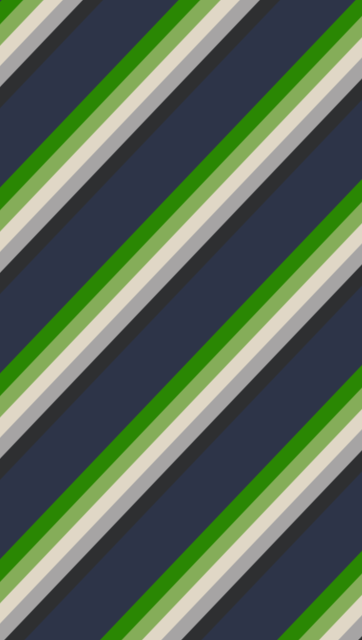
Write a WebGL 1 fragment shader that draws this pattern.

```glsl
precision highp float;
// Diagonal stripes rising to the right: green, light green, cream, grey and
// charcoal bands on navy. One slanted coordinate is wrapped into repeats, and
// each band is painted over the last from its leading edge onward.

uniform vec2 u_resolution;

const float SLOPE = 1.05;     // rise over run of the stripes
const float PERIOD = 0.2904;  // vertical repeat, in canvas heights
const float START = 0.293;    // first green edge below the top left corner
const float LEAD = 0.2;       // navy kept ahead of green, so the wrap is hidden

const vec3 NAVY = vec3(0.176, 0.204, 0.282);
const vec3 GREEN = vec3(0.165, 0.530, 0.010);
const vec3 LIGHT_GREEN = vec3(0.520, 0.680, 0.350);
const vec3 CREAM = vec3(0.880, 0.845, 0.775);
const vec3 GREY = vec3(0.650, 0.645, 0.645);
const vec3 CHARCOAL = vec3(0.180, 0.184, 0.192);

// Position across the stripes, in repeats, growing down and to the right.
float stripeCoord(vec2 p, float slope, float period, float start) {
  return (1.0 - p.y + slope * p.x - start) / period;
}

// Wraps into one repeat that begins slightly before zero.
float wrapRepeat(float s, float lead) {
  return fract(s + lead) - lead;
}

// Switches to a new band colour past its leading edge.
vec3 paintFrom(vec3 under, vec3 band, float t, float edge, float soft) {
  return mix(under, band, smoothstep(edge - soft, edge + soft, t));
}

void main() {
  vec2 p = gl_FragCoord.xy / u_resolution.y;
  float t = wrapRepeat(stripeCoord(p, SLOPE, PERIOD, START), LEAD);

  // Edge half-width: about one pixel, measured across the stripes.
  float soft = length(vec2(SLOPE, 1.0)) / (PERIOD * u_resolution.y);

  vec3 color = NAVY;
  color = paintFrom(color, GREEN, t, 0.0, soft);
  color = paintFrom(color, LIGHT_GREEN, t, 0.122, soft);
  color = paintFrom(color, CREAM, t, 0.237, soft);
  color = paintFrom(color, GREY, t, 0.346, soft);
  color = paintFrom(color, CHARCOAL, t, 0.459, soft);
  color = paintFrom(color, NAVY, t, 0.573, soft);

  gl_FragColor = vec4(color, 1.0);
}
```
